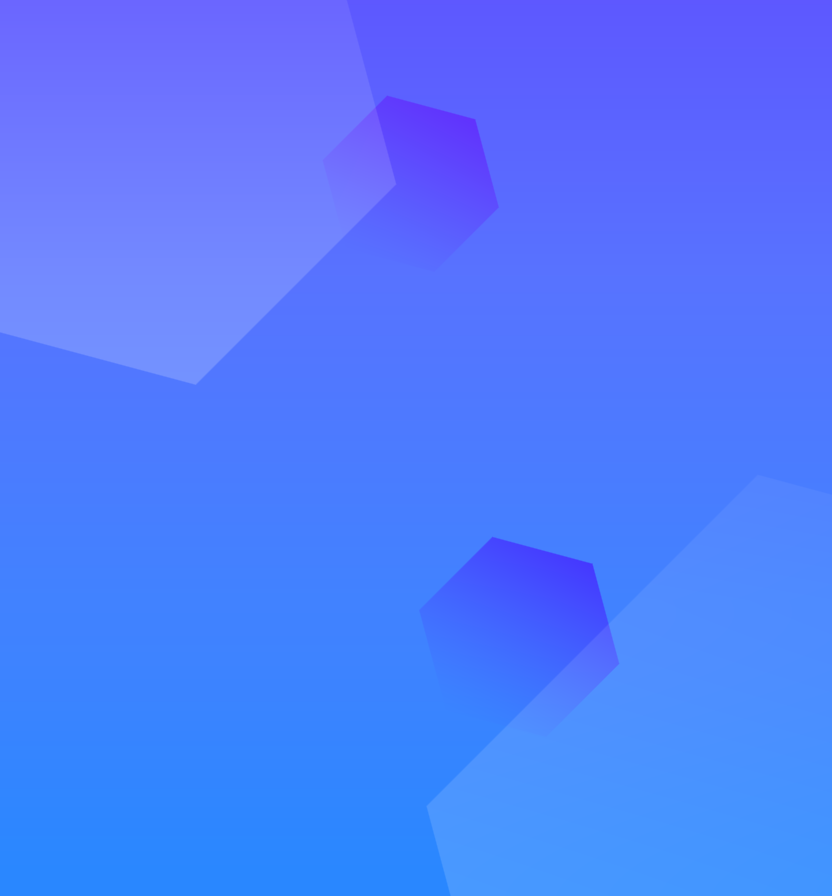
This background is drawn by a WebGL 1 fragment shader. Its source:

```glsl
precision highp float;

uniform vec2 u_resolution;

#define SKY_TOP vec3(0.367, 0.345, 1.0)
#define SKY_UPPER vec3(0.343, 0.450, 1.0)
#define SKY_LOWER vec3(0.255, 0.510, 1.0)
#define SKY_BOTTOM vec3(0.155, 0.532, 1.0)
#define VIOLET vec3(0.380, 0.190, 0.99)
#define INDIGO vec3(0.270, 0.210, 1.0)
#define FADE_DIR vec2(0.500, 0.866)
#define FADE_POWER 1.4
#define VEIL_ALPHA 0.115
#define VEIL_SLOPE 0.085

// Signed distance to a unit hexagon with a corner 15 degrees below the x axis
float hexagon(vec2 q) {
  float d = abs(dot(q, vec2(0.9659, 0.2588)));
  d = max(d, abs(dot(q, vec2(0.2588, 0.9659))));
  d = max(d, abs(dot(q, vec2(-0.7071, 0.7071))));
  return d - 0.8660;
}

// Antialiased hexagon coverage; q is in units of the radius
float coverage(vec2 q, float radius) {
  return clamp(0.5 - hexagon(q) * radius * u_resolution.y / 1.4, 0.0, 1.0);
}

// Vertical gradient through four stops
vec3 sky(float h) {
  vec3 col = mix(SKY_BOTTOM, SKY_LOWER, smoothstep(-0.05, 0.35, h));
  col = mix(col, SKY_UPPER, clamp((h - 0.33) / 0.36, 0.0, 1.0));
  return mix(col, SKY_TOP, clamp((h - 0.69) / 0.31, 0.0, 1.0));
}

// Saturated hexagon fading out toward its lower left
vec3 addGem(vec3 col, vec2 p, vec2 center, float radius, vec3 tint) {
  vec2 q = (p - center) / radius;
  float fade = clamp(0.5 + 0.5 * dot(q, FADE_DIR), 0.0, 1.0);
  return mix(col, tint, pow(fade, FADE_POWER) * coverage(q, radius));
}

// Pale translucent hexagon, strongest at the far end of its gradient
vec3 addVeil(vec3 col, vec2 p, vec2 center, float radius, vec2 dir) {
  vec2 q = (p - center) / radius;
  float alpha = VEIL_ALPHA - VEIL_SLOPE * dot(q, dir);
  return mix(col, vec3(1.0), alpha * coverage(q, radius));
}

void main() {
  vec2 p = (gl_FragCoord.xy - 0.5 * u_resolution) / u_resolution.y;
  vec3 col = sky(p.y + 0.5);

  // Small gems lie beneath the large veils
  col = addGem(col, p, vec2(-0.0059, 0.2949), 0.1018, VIOLET);
  col = addGem(col, p, vec2(0.1152, -0.2109), 0.1156, INDIGO);
  col = addVeil(col, p, vec2(-0.3277, 0.3762), 0.3164, vec2(0.0, 1.0));
  col = addVeil(col, p, vec2(0.5168, -0.5350), 0.5229, FADE_DIR);

  gl_FragColor = vec4(col, 1.0);
}
```
